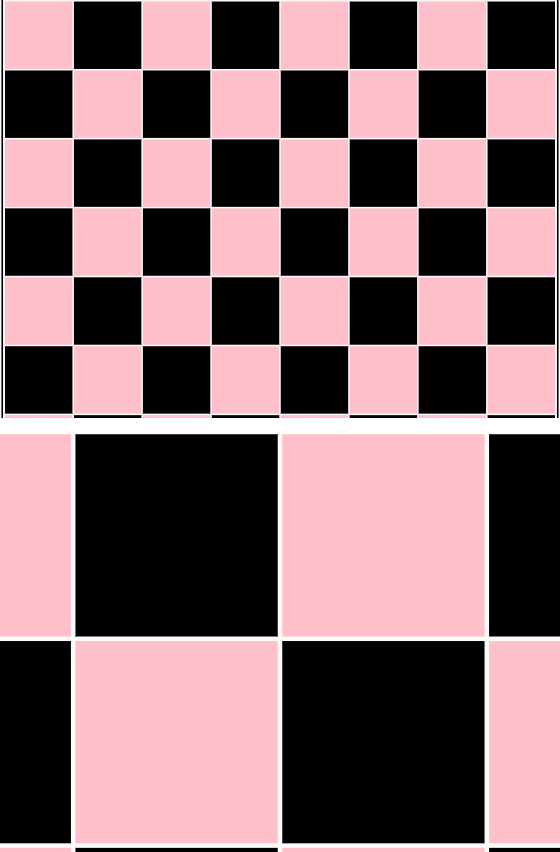
Top: the whole. Bottom: its middle third, enlarged.
A Shadertoy shader for this pattern:

```glsl
// Lengths are fractions of the canvas width
const float COLUMNS = 8.0;
const float CELL = 0.1231;
const float LINE_WIDTH = 0.0027;
const float TOP_OFFSET = 0.0014;
const float FRAME_OFFSET = 0.4960;
const float FRAME_WIDTH = 0.0029;

const vec3 PINK = vec3(1.0, 0.753, 0.796);
const vec3 BLACK = vec3(0.0);
const vec3 WHITE = vec3(0.99, 0.98, 0.985);

// Coverage of a stripe, given the distance from its centre line
float stripe(float dist, float width, float pixel) {
    return clamp((0.5 * width - dist) / pixel + 0.5, 0.0, 1.0);
}

void mainImage(out vec4 fragColor, in vec2 fragCoord) {
    float pixel = 1.0 / iResolution.x;

    // x runs from the centre, y runs down from the top edge
    vec2 p = vec2(fragCoord.x - 0.5 * iResolution.x,
                  iResolution.y - fragCoord.y) * pixel;
    vec2 grid = vec2(p.x, p.y - TOP_OFFSET) / CELL;

    // Alternating squares
    vec2 cell = floor(grid);
    float parity = mod(cell.x + cell.y, 2.0);
    vec3 color = mix(PINK, BLACK, parity);

    // White lines between squares
    vec2 lineDist = abs(grid - round(grid)) * CELL;
    float lines = max(stripe(lineDist.x, LINE_WIDTH, pixel),
                      stripe(lineDist.y, LINE_WIDTH, pixel));
    color = mix(color, WHITE, lines);

    // White side margins with a thin black frame line
    float halfBoard = 0.5 * COLUMNS * CELL;
    float margin = clamp((abs(p.x) - halfBoard) / pixel + 0.5, 0.0, 1.0);
    color = mix(color, WHITE, margin);
    float frame = stripe(abs(abs(p.x) - FRAME_OFFSET), FRAME_WIDTH, pixel);
    color = mix(color, BLACK, frame);

    fragColor = vec4(color, 1.0);
}
```
